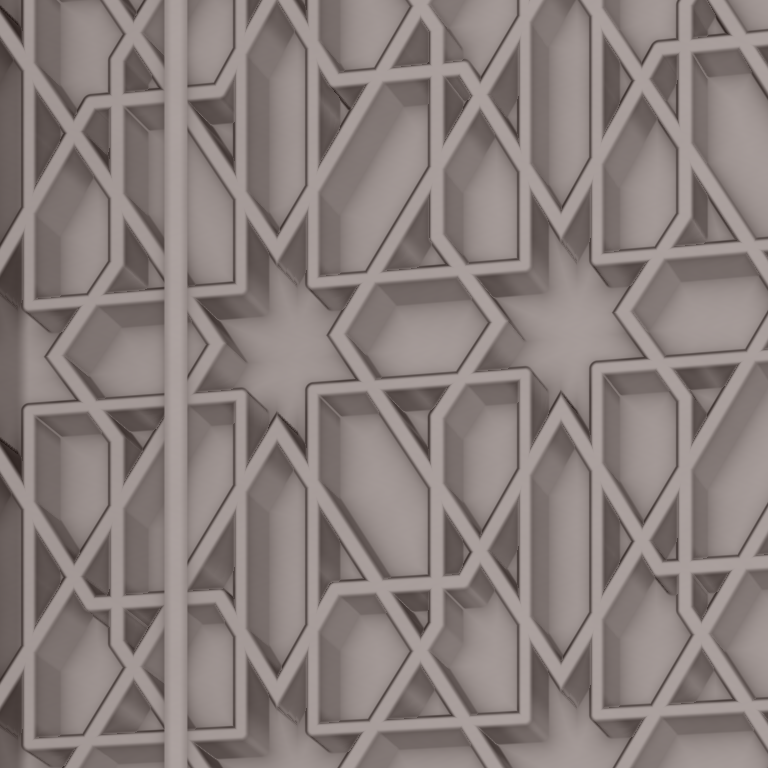
Reproduce this pattern procedurally as a WebGL 2 fragment shader.

```glsl
#version 300 es
precision highp float;
// Carved lattice of interlaced straps over a recessed floor, seen at a slant.
// One mirrored cell holds the strap paths; a short march toward the strap
// edge finds the side walls, which are shaded by facing and by openness.
uniform vec2 u_resolution;
out vec4 fragColor;

// Lengths are in column widths; y runs downward.
const float COLUMNS = 2.704;            // columns across the canvas
const vec2 CELL = vec2(1.0, 1.585);     // mirrored unit
const vec2 ORIGIN = vec2(0.975, 1.155); // a star centre
const float STRAP = 0.026;              // half width of a strap
const float SOFT = 0.009;               // edge softness

float segment(vec2 p, vec2 a, vec2 b) {
  vec2 ap = p - a, ab = b - a;
  return length(ap - ab * clamp(dot(ap, ab) / dot(ab, ab), 0.0, 1.0));
}

float path(vec2 p, vec2 a, vec2 b, vec2 c, vec2 d) {
  return min(segment(p, a, b), min(segment(p, b, c), segment(p, c, d)));
}

float frame(vec2 p, vec2 centre, vec2 halfSize) {
  vec2 q = abs(p - centre) - halfSize;
  return abs(length(max(q, 0.0)) + min(max(q.x, q.y), 0.0));
}

// Reflects the plane into one cell.
vec2 mirrorFold(vec2 p, vec2 cell) {
  return cell - abs(mod(p, 2.0 * cell) - cell);
}

// Rows tilt up to the right, more so near the top.
vec2 straighten(vec2 p) {
  float tilt = 0.1 - 0.05 * p.y / COLUMNS;
  return vec2(p.x, p.y + tilt * (p.x - 1.475));
}

// Signed distance to the strap faces; path ends overrun the cell for sharp tips.
float lattice(vec2 p) {
  vec2 q = mirrorFold(straighten(p) - ORIGIN, CELL);
  float d = frame(q, vec2(0.5, 0.792), vec2(0.373, 0.602)) + 0.004;
  d = min(d, segment(q, vec2(0.172, -0.063), vec2(1.04, 1.317)));
  d = min(d, segment(q, vec2(-0.04, 0.252), vec2(0.821, 1.648)));
  d = min(d, path(q, vec2(0.825, -0.063), vec2(0.563, 0.317),
                     vec2(0.563, 1.046), vec2(0.178, 1.648)));
  d = min(d, path(q, vec2(1.04, 0.25), vec2(0.655, 0.901),
                     vec2(0.204, 0.901), vec2(-0.04, 1.325)));
  return d - STRAP;
}

vec2 facing(vec2 p, float e) {
  vec2 g = vec2(lattice(p + vec2(e, 0.0)) - lattice(p - vec2(e, 0.0)),
                lattice(p + vec2(0.0, e)) - lattice(p - vec2(0.0, e)));
  return g / max(length(g), 1e-5);
}

// Follows the wall direction; returns nearest point and its distance.
vec3 findWall(vec2 p, vec2 depth) {
  float reach = length(depth), travel = 0.0;
  vec3 nearest = vec3(p, 1.0);
  for (int i = 0; i < 28; i++) {
    vec2 q = p - depth * min(travel / reach, 1.0);
    float d = lattice(q);
    if (d < nearest.z) nearest = vec3(q, d);
    if (d < 0.0 || travel >= reach) break;
    travel += max(d * 0.9, 0.004);
  }
  return nearest;
}

float wallShade(vec2 p) {
  vec2 n = facing(p, 0.008);
  float room = smoothstep(0.0, 0.06, lattice(p + n * 0.09));
  return 0.34 + 0.17 * dot(n, vec2(0.8, 0.6)) - 0.09 * (1.0 - room);
}

float floorShade(float gap) {
  return 0.64 - 0.15 * exp(-max(gap, 0.0) / 0.045);
}

float mottle(vec2 p) {
  return sin(p.x * 9.0 + 2.0 * sin(p.y * 7.0)) * sin(p.y * 11.0 + sin(p.x * 13.0))
       + 0.5 * sin(p.x * 83.0 + 3.0 * sin(p.y * 61.0)) * sin(p.y * 97.0);
}

vec3 stone(float v) { return vec3(v, v - 0.04, v - 0.05); }

void main() {
  vec2 uv = gl_FragCoord.xy / u_resolution;
  vec2 view = vec2(uv.x, 1.0 - uv.y);
  vec2 p = view * COLUMNS;
  vec2 depth = vec2(0.088, 0.0845) - vec2(0.042, 0.028) * view;

  // Recess: floor, then side walls
  float d = lattice(p);
  vec3 wall = findWall(p, depth);
  float onWall = 1.0 - smoothstep(0.0, SOFT, wall.z);
  float v = mix(floorShade(lattice(p - depth)), wallShade(wall.xy), onWall);
  v -= 0.08 * exp(-max(d, 0.0) / 0.014);
  v *= mix(0.72, 1.0, smoothstep(0.02, 0.04, view.x));

  // Strap faces
  float face = 0.655 - 0.05 * smoothstep(-0.014, 0.0, d);
  v = mix(face, v, smoothstep(-SOFT, SOFT, d));

  // Upright rod in front
  float rod = abs(view.x - 0.229);
  v *= 1.0 - 0.15 * exp(-max(rod - 0.015, 0.0) / 0.006);
  float rodShade = 0.68 - 0.09 * smoothstep(0.004, 0.016, rod);
  v = mix(rodShade, v, smoothstep(0.0135, 0.0165, rod));

  // Broad light and faint surface variation
  v *= 0.965 + 0.045 * smoothstep(0.0, 0.7, view.x);
  v += 0.005 * mottle(p);
  fragColor = vec4(stone(v), 1.0);
}
```
